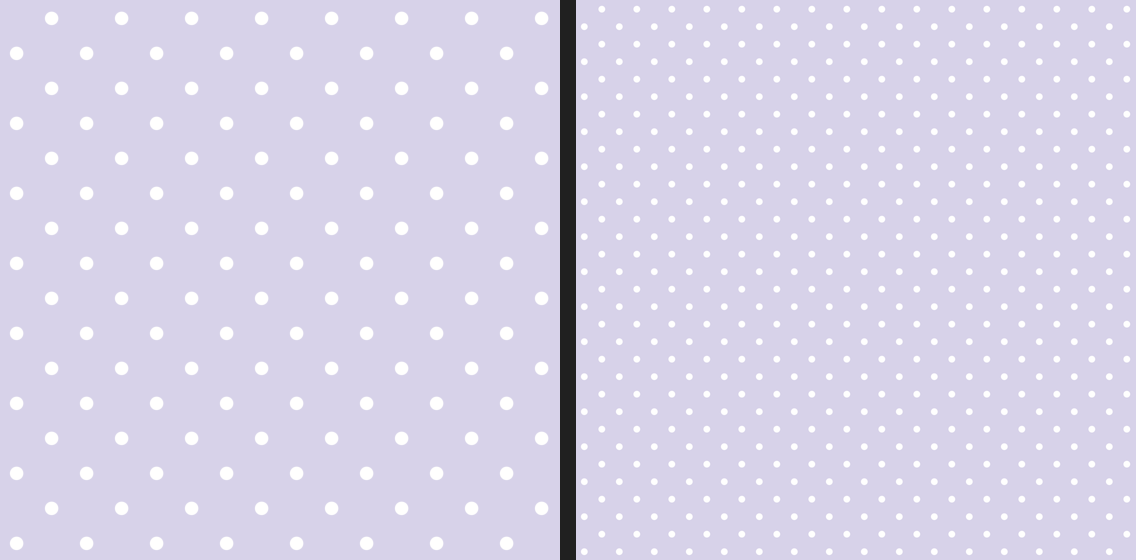
Left: one tile. Right: repeated 2 by 2.
A Shadertoy shader for this pattern:

```glsl
// Distance from p to the nearest point of a unit grid through the given centre
float gridDistance(vec2 p, vec2 centre) {
    return length(fract(p - centre + 0.5) - 0.5);
}

void mainImage(out vec4 fragColor, in vec2 fragCoord) {
    // Eight cells across and down
    vec2 p = fragCoord / iResolution.xy * 8.0;
    float pixel = 8.0 / min(iResolution.x, iResolution.y);

    // Two grids, offset by half a cell, form the staggered dots
    float dist = min(gridDistance(p, vec2(0.2375)), gridDistance(p, vec2(0.7375))) - 0.096;
    float dotMask = 1.0 - smoothstep(-0.75 * pixel, 0.75 * pixel, dist);

    vec3 lavender = vec3(0.843, 0.824, 0.914);
    vec3 white = vec3(1.0, 1.0, 0.995);
    fragColor = vec4(mix(lavender, white, dotMask), 1.0);
}
```
